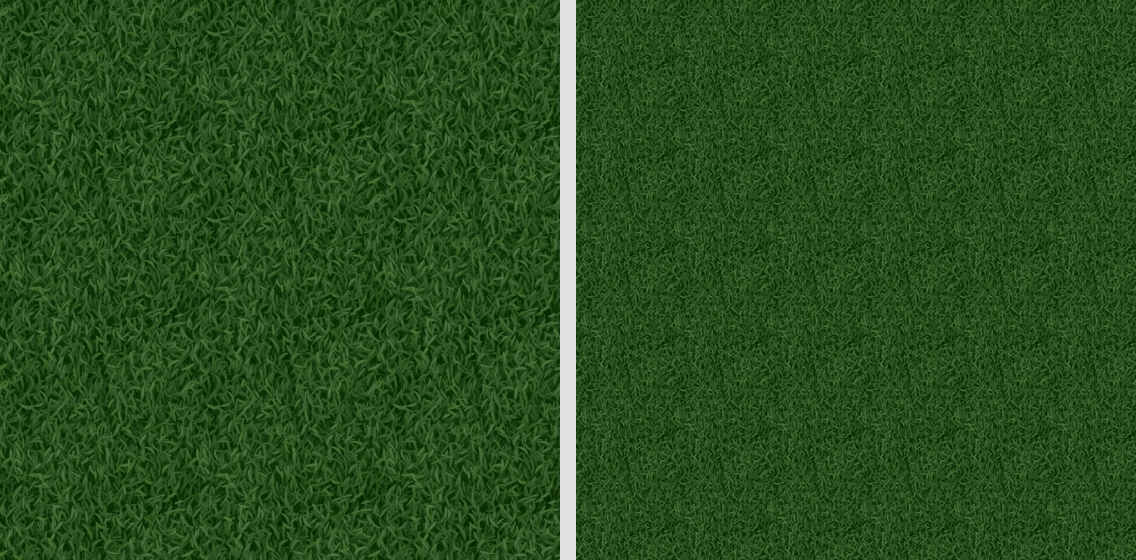
Left, the tile; right, the same tile 2 across and 2 down.
Give the GLSL for this texture, as a WebGL 1 fragment shader.

```glsl
precision highp float;
// Dense lawn of short curved grass blades, layered from dark roots to light tips.

uniform vec2 u_resolution;

const float REPEATS = 3.0;         // lawn patches across the canvas
const float CELLS = 20.0;          // grid cells across one patch
const int LAYERS = 7;              // stacked blade layers, deepest first
const float EDGE_SOFTNESS = 0.10;  // in cells

const vec3 SHADE_GREEN = vec3(0.04, 0.18, 0.01);
const vec3 LIGHT_GREEN = vec3(0.28, 0.44, 0.22);
const vec3 WARM_SHIFT = vec3(0.02, 0.01, -0.03);

// Four random values in 0..1 from a cell and a seed
vec4 hash4(vec2 cell, float seed) {
  vec4 h = fract(vec4(cell.xyx, seed + 1.7) * vec4(0.1031, 0.1030, 0.0973, 0.1099));
  h += dot(h, h.wzxy + 33.33);
  return fract((h.xxyz + h.yzzw) * h.zywx);
}

// Value noise that wraps after the given number of cells
float wrappedNoise(vec2 p, float period, float seed) {
  vec2 cell = floor(p);
  vec2 f = fract(p);
  f = f * f * (3.0 - 2.0 * f);
  float a = hash4(mod(cell, period), seed).x;
  float b = hash4(mod(cell + vec2(1.0, 0.0), period), seed).x;
  float c = hash4(mod(cell + vec2(0.0, 1.0), period), seed).x;
  float d = hash4(mod(cell + 1.0, period), seed).x;
  return mix(mix(a, b, f.x), mix(c, d, f.x), f.y);
}

// Bent, tapered blade: x = coverage, y = position from root (-1) to tip (1),
// z = distance from the midrib relative to the half width
vec3 blade(vec2 p, float angle, float halfLength, float halfWidth, float bend) {
  vec2 axis = vec2(cos(angle), sin(angle));
  vec2 q = vec2(dot(p, axis), dot(p, vec2(-axis.y, axis.x)));
  q.y -= bend * q.x * q.x;
  float along = q.x / halfLength;
  float width = halfWidth * (1.0 - along * along);
  float cover = smoothstep(-EDGE_SOFTNESS, EDGE_SOFTNESS, width - abs(q.y));
  cover *= 1.0 - smoothstep(0.75, 1.0, abs(along));
  return vec3(cover, along, min(abs(q.y) / halfWidth, 1.0));
}

// Paints one layer of blades over (tone, warmth)
vec2 paintLayer(vec2 under, vec2 p, float depth, float seed) {
  vec2 home = floor(p);
  float layerTone = mix(0.07, 0.80, pow(depth, 1.3));
  for (int j = -1; j <= 1; j++) {
    for (int i = -1; i <= 1; i++) {
      vec2 cell = home + vec2(float(i), float(j));
      vec2 id = mod(cell, CELLS);
      vec4 place = hash4(id, seed);
      vec4 form = hash4(id, seed + 41.0);
      float angle = 1.5708 + (place.z + place.w - 1.0) * 1.7;
      vec3 b = blade(p - cell - place.xy, angle, mix(0.52, 0.92, form.x),
                     mix(0.11, 0.18, form.y), (form.z - 0.5) * 0.9);
      float tone = layerTone + (form.w - 0.5) * 0.44 + 0.10 * b.y + 0.10 - 0.22 * b.z;
      float warmth = fract(form.w * 7.0 + form.x) - 0.5;
      under = mix(under, vec2(tone, warmth), b.x);
    }
  }
  return under;
}

void main() {
  vec2 patchPos = gl_FragCoord.xy / u_resolution * REPEATS;
  vec2 p = patchPos * CELLS;

  // Stack the blades from the dark ground upwards
  vec2 grass = vec2(0.02, 0.0);
  for (int k = 0; k < LAYERS; k++) {
    float layer = float(k);
    vec2 shift = hash4(vec2(layer, 5.0), 3.0).xy;
    grass = paintLayer(grass, p + shift, layer / float(LAYERS - 1), 7.0 + layer * 5.0);
  }

  // Gentle thick and thin areas
  float density = wrappedNoise(patchPos * 6.0, 6.0, 91.0) - 0.5;
  float tone = clamp(grass.x + 0.16 * density, -0.08, 1.15);

  vec3 color = mix(SHADE_GREEN, LIGHT_GREEN, tone) + WARM_SHIFT * grass.y;
  gl_FragColor = vec4(clamp(color, 0.0, 1.0), 1.0);
}
```
